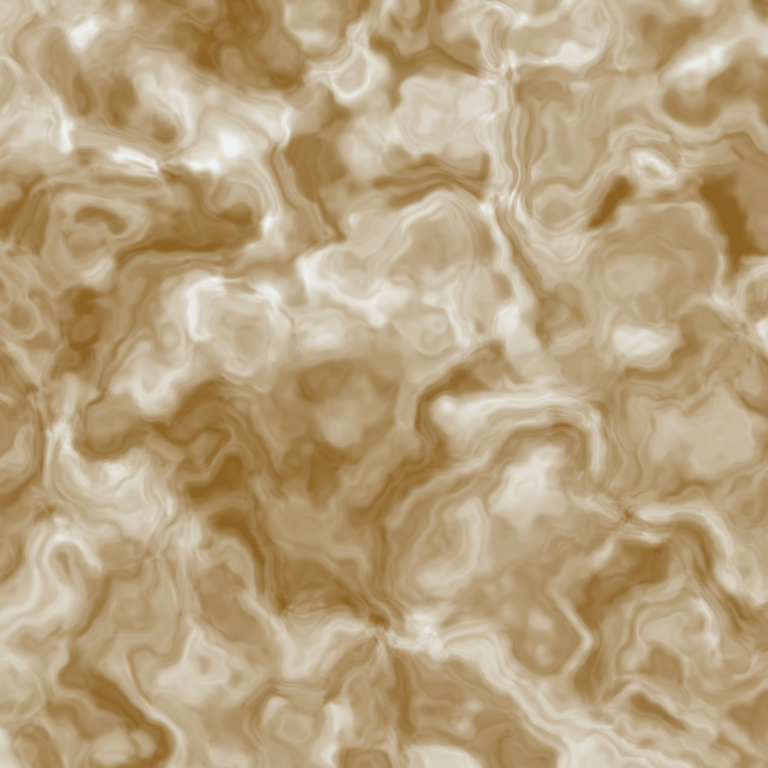
A Shadertoy shader for this texture:

```glsl
// Cream and ochre marble: folded veins from domain-warped fractal noise.

const vec3 OCHRE = vec3(0.55, 0.39, 0.15);
const vec3 CREAM = vec3(0.94, 0.95, 0.94);
const float CELLS = 6.8;          // coarse noise cells across the canvas
const float VEIN_DENSITY = 1.4;   // vein cells per warp cell
const float WARP_STRENGTH = 5.4;  // how far the veins are folded
const float CONTRAST = 1.42;
const float MEAN_TONE = 0.475;
const int OCTAVES = 4;

float hash(vec2 cell) {
    return fract(sin(dot(cell, vec2(127.1, 311.7))) * 43758.5453);
}

// Smoothly interpolated lattice noise, 0 to 1
float valueNoise(vec2 p) {
    vec2 cell = floor(p);
    vec2 f = fract(p);
    vec2 u = f * f * f * (f * (f * 6.0 - 15.0) + 10.0);
    float bottom = mix(hash(cell), hash(cell + vec2(1.0, 0.0)), u.x);
    float top = mix(hash(cell + vec2(0.0, 1.0)), hash(cell + vec2(1.0)), u.x);
    return mix(bottom, top, u.y);
}

// Octaves are turned against each other to hide the lattice
float fbm(vec2 p, float gain) {
    const mat2 turn = mat2(0.8, 0.6, -0.6, 0.8);
    float sum = 0.0;
    float total = 0.0;
    float amplitude = 1.0;
    for (int i = 0; i < OCTAVES; i++) {
        sum += amplitude * valueNoise(p);
        total += amplitude;
        amplitude *= gain;
        p = turn * p * 2.03 + vec2(17.3, 9.1);
    }
    return sum / total;
}

// Two independent noise fields form the displacement
vec2 warpOffset(vec2 p, float gain) {
    return vec2(fbm(p, gain), fbm(p + vec2(5.2, 31.3), gain)) - 0.5;
}

float marble(vec2 p, float density, float strength) {
    vec2 folded = p * density + strength * warpOffset(p, 0.4);
    return fbm(folded + vec2(41.7, 12.9), 0.5);
}

void mainImage(out vec4 fragColor, in vec2 fragCoord) {
    vec2 uv = fragCoord / iResolution.y;
    float vein = marble(uv * CELLS, VEIN_DENSITY, WARP_STRENGTH);
    float tone = clamp(MEAN_TONE + (vein - 0.5) * CONTRAST, 0.0, 1.0);
    fragColor = vec4(mix(OCHRE, CREAM, tone), 1.0);
}
```
